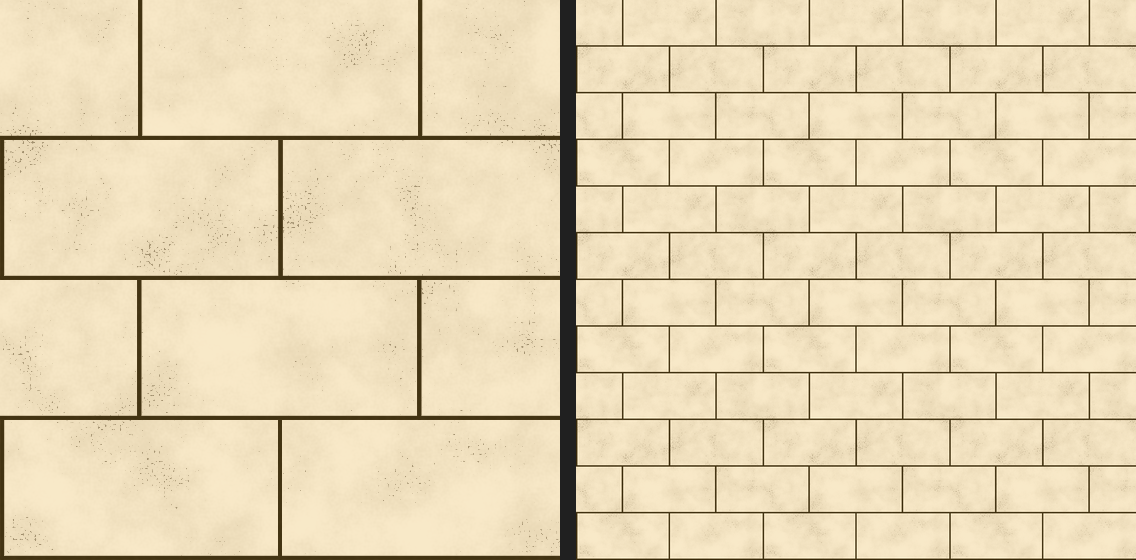
Left, the tile; right, the same tile 3 across and 3 down.
A three.js fragment shader for this pattern:

```glsl
varying vec2 vUv;

float hash(vec2 p) {
  vec3 q = fract(p.xyx * vec3(0.1031, 0.1030, 0.0973));
  q += dot(q, q.yzx + 33.33);
  return fract((q.x + q.y) * q.z);
}

// Dot product of a lattice point's random unit gradient with the offset from it
float corner(vec2 cell, vec2 offset, float period, float seed) {
  float angle = 6.2832 * hash(mod(cell, period) + seed);
  return dot(vec2(cos(angle), sin(angle)), offset);
}

// Gradient noise that wraps over the canvas, roughly -1 to 1
float noise(vec2 uv, float period, float seed) {
  vec2 p = uv * period;
  vec2 i = floor(p);
  vec2 f = p - i;
  vec2 u = f * f * f * (f * (f * 6.0 - 15.0) + 10.0);
  vec2 e = vec2(1.0, 0.0);
  float low = mix(corner(i, f, period, seed), corner(i + e, f - e, period, seed), u.x);
  float high = mix(corner(i + e.yx, f - e.yx, period, seed), corner(i + 1.0, f - 1.0, period, seed), u.x);
  return 1.4 * mix(low, high, u.y);
}

float fbm(vec2 uv, float period, float seed) {
  float sum = 0.0;
  float amplitude = 0.5;
  for (int octave = 0; octave < 5; octave++) {
    sum += amplitude * noise(uv, period, seed);
    period *= 2.0;
    seed += 17.0;
    amplitude *= 0.64;
  }
  return sum;
}

// Distance to the nearest joint centre, in canvas units
float jointDistance(vec2 uv, float row, float across) {
  float odd = mod(row, 2.0);
  float joint = floor(across + 0.5);
  float edgeJoint = (1.0 - odd) * (1.0 - mod(joint, 2.0));
  float shift = mix(0.0013 * sin(4.3 * row), 0.0039, edgeJoint);
  float upright = abs((across - joint) * 0.5 - shift);
  float level = abs(fract(uv.y * 4.0 + 0.4844) - 0.5) * 0.25;
  return min(upright, level);
}

void main() {
  // Running bond: two blocks across, four courses, odd courses offset by half
  float row = min(floor(vUv.y * 4.0), 3.0);
  float across = vUv.x * 2.0 - 0.5 * mod(row, 2.0);
  vec2 block = vec2(mod(floor(across), 2.0), row);
  float tint = hash(block + 5.0) - 0.5;

  // Mottled stone with fine grain
  float cloud = fbm(vUv, 6.0, 3.0) + 0.16 * tint;
  float grain = noise(vUv, 192.0, 71.0);
  vec3 stone = mix(vec3(0.973, 0.912, 0.783), vec3(0.915, 0.850, 0.715),
                   smoothstep(-0.5, 0.65, cloud + 0.16 * grain));

  // Dark pits gathered in the stained areas
  float cluster = cloud + 0.3 * noise(vUv, 9.0, 131.0);
  float pit = smoothstep(0.7, 1.08, noise(vUv, 230.0, 211.0) + 0.85 * cluster);
  stone = mix(stone, vec3(0.48, 0.41, 0.28), 0.65 * pit);

  // Flat grout, slightly lighter towards its edges
  float d = jointDistance(vUv, row, across);
  float fade = smoothstep(0.0022, 0.0039, d) + 0.3 * noise(vUv, 96.0, 307.0);
  vec3 grout = mix(vec3(0.26, 0.20, 0.07), vec3(0.31, 0.24, 0.11), clamp(fade, 0.0, 1.0));

  vec3 color = mix(grout, stone, smoothstep(0.0033, 0.0045, d));
  gl_FragColor = vec4(color, 1.0);
}
```
